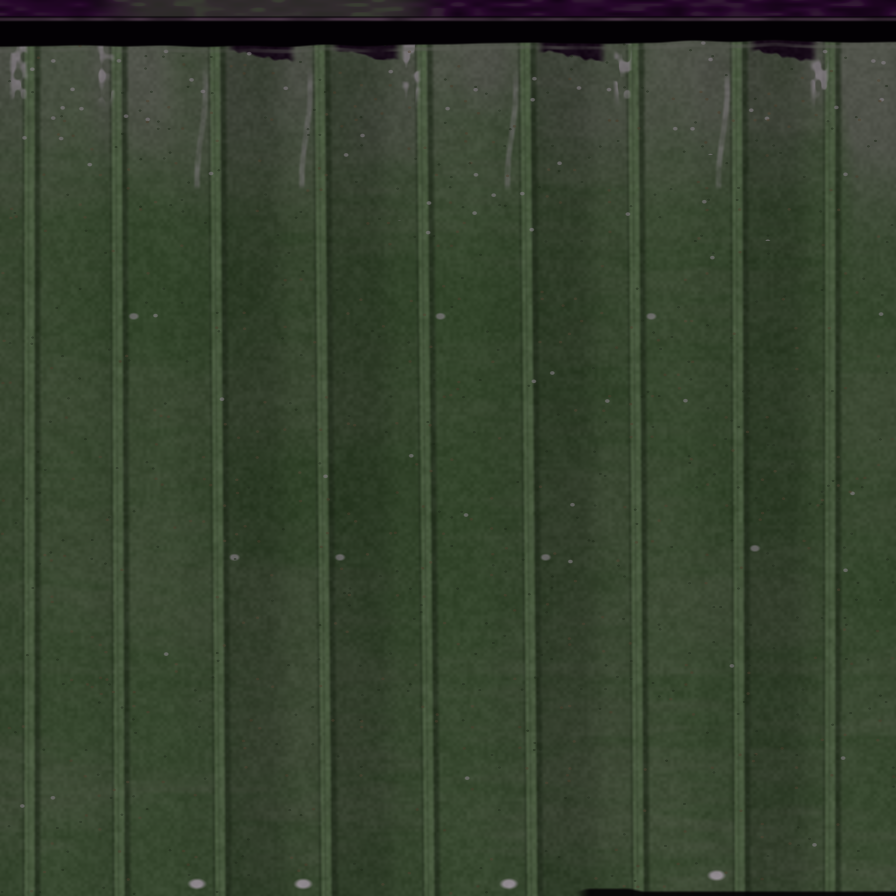
A WebGL 2 fragment shader for this texture:

```glsl
#version 300 es
precision highp float;
// Weathered green metal cladding: nine leaning vertical ribs below a black top rail.
// Ribs are placed by a loop; two kinds of panel alternate and carry their own scuffs,
// over layered value noise for streaks, grain, grey wear and scattered flecks.
uniform vec2 u_resolution;
out vec4 outColor;

const int RIB_COUNT = 9;
const float FIRST_RIB = 0.033;
const float RIB_PITCH = 0.1117;
const float RIB_HALF_WIDTH = 0.0055;
const int DRIP_PANELS = 172;              // bit i set: panel i is darker, with drips
const vec3 GREEN = vec3(0.205, 0.268, 0.175);
const vec3 DEEP_GREEN = vec3(0.175, 0.245, 0.145);
const vec3 WORN_GREEN = vec3(0.275, 0.305, 0.240);
const vec3 WEAR_GREY = vec3(0.305, 0.310, 0.285);
const vec3 RIB_LIGHT = vec3(0.305, 0.375, 0.265);
const vec3 RIB_SHADOW = vec3(0.125, 0.165, 0.105);
const vec3 FLECK = vec3(0.52, 0.49, 0.52);
const vec3 RUST = vec3(0.31, 0.25, 0.18);
const vec3 RAIL_BLACK = vec3(0.012, 0.005, 0.014);
const vec3 RAIL_PURPLE = vec3(0.130, 0.025, 0.145);
const vec3 RAIL_EDGE = vec3(0.30, 0.22, 0.29);

float hash(ivec2 cell) {
    uvec2 q = uvec2(cell) * uvec2(1597334673u, 3812015801u);
    uint n = (q.x ^ q.y) * 1597334673u;
    n = (n ^ (n >> 15)) * 2246822519u;
    return float((n ^ (n >> 13)) >> 8) / 16777216.0;
}

float noise(vec2 p) {
    ivec2 c = ivec2(floor(p));
    vec2 f = fract(p);
    f = f * f * (3.0 - 2.0 * f);
    return mix(mix(hash(c), hash(c + ivec2(1, 0)), f.x),
               mix(hash(c + ivec2(0, 1)), hash(c + ivec2(1, 1)), f.x), f.y);
}

// Soft-edged strip of the given half width around d = 0
float strip(float d, float halfWidth, float blur) {
    return 1.0 - smoothstep(halfWidth - blur, halfWidth + blur, abs(d));
}

float ellipse(vec2 p, vec2 radius) {
    return 1.0 - smoothstep(0.5, 1.2, length(p / radius));
}

// Uneven spacing and a slight lean, both fading at the outer ribs
float ribX(float i, float y) {
    float a = i * 0.785398;
    float drift = -0.005 * sin(a * 0.5) - 0.010 * sin(a) - 0.004 * sin(2.0 * a);
    return FIRST_RIB + RIB_PITCH * i + drift + 0.009 * sin(a * 0.5) * (0.5 - y);
}

// Sparse random dots, one candidate per grid cell
float specks(vec2 uv, float cells, float density, int seed) {
    vec2 p = uv * cells;
    ivec2 c = ivec2(floor(p)) + seed;
    vec2 center = 0.3 + 0.4 * vec2(hash(c + 71), hash(c + 139));
    return step(hash(c), density) * ellipse(fract(p) - center, vec2(0.28, 0.22));
}

vec3 paint(vec2 uv, float top) {
    float streak = noise(uv * vec2(9.0, 75.0)) * 0.6 + noise(uv * vec2(28.0, 160.0)) * 0.4;
    float blotch = noise(uv * vec2(6.0, 9.0) + 17.0);
    float middle = smoothstep(0.12, 0.38, top) * (1.0 - smoothstep(0.5, 0.95, top));
    vec3 col = mix(GREEN, WORN_GREEN, 0.6 * smoothstep(0.3, 0.8, 0.5 * streak + 0.5 * blotch));
    col = mix(col, DEEP_GREEN, middle * (0.25 + 0.45 * (1.0 - blotch)));
    float wear = (1.0 - smoothstep(0.06, 0.27, top)) * (0.35 + 0.6 * noise(uv * vec2(24.0, 13.0)));
    float corner = smoothstep(0.935, 0.96, uv.x) * (1.0 - smoothstep(0.12, 0.38, top));
    return mix(col, WEAR_GREY, clamp(wear + 0.45 * corner, 0.0, 0.85));
}

void addRib(inout vec3 col, vec2 uv, float top, int i, float px) {
    float d = uv.x - ribX(float(i), uv.y);
    bool drips = ((DRIP_PANELS >> i) & 1) == 1;
    float patchy = noise(uv * vec2(150.0, 95.0));
    // Panel tone, small fleck beside the rib
    float panel = smoothstep(0.0, 0.012, d) * (1.0 - smoothstep(0.055, 0.09, d));
    col *= 1.0 + panel * (drips ? -0.13 : 0.05);
    float fleckTop = drips ? (i == 7 ? 0.612 : 0.622) : 0.353;
    if (i > 0 && i < RIB_COUNT - 1)
        col = mix(col, FLECK, 0.65 * ellipse(vec2(d - 0.018, top - fleckTop), vec2(0.006, 0.004)));
    // Shadow to the right, thin groove to the left, lit face
    float blur = max(0.0022, px);
    col = mix(col, RIB_SHADOW, 0.70 * strip(d - 0.0085, 0.0035, 0.003));
    col = mix(col, RIB_SHADOW, 0.40 * strip(d + 0.0068, 0.0015, blur));
    col = mix(col, RIB_LIGHT, (0.60 + 0.30 * patchy) * strip(d, RIB_HALF_WIDTH, blur));
    col = mix(col, RIB_SHADOW, 0.22 * strip(d + 0.001, 0.001, blur));
    if (drips) {
        // Hooked scratch, pale spot at the foot, dark drip under the rail
        float bend = d + 0.021 - 0.010 * smoothstep(0.10, 0.20, 0.30 - top);
        float span = smoothstep(0.07, 0.10, top) * (1.0 - smoothstep(0.205, 0.213, top));
        col = mix(col, FLECK, span * (0.15 + 0.35 * patchy) * strip(bend, 0.003, 0.002));
        vec2 foot = vec2(d + 0.026, uv.y - (i == 7 ? 0.023 : 0.0135));
        col = mix(col, FLECK * 1.15, 0.9 * ellipse(foot, vec2(0.010, 0.006)));
        float dripEnd = 0.053 + 0.010 * smoothstep(0.02, 0.08, d) + 0.004 * patchy;
        float drip = strip(d - 0.052, 0.034, 0.006) * (1.0 - smoothstep(dripEnd, dripEnd + 0.004, top));
        col = mix(col, RAIL_PURPLE * 0.5, 0.9 * drip);
    } else {
        // Chipped paint at the head of the rib
        float span = 1.0 - smoothstep(0.09, 0.125, top);
        float chips = smoothstep(0.42, 0.75, patchy) * strip(d + 0.012, 0.009, 0.003);
        col = mix(col, FLECK, 0.75 * span * chips);
    }
}

void addRail(inout vec3 col, vec2 uv, float top, float px) {
    float rough = noise(uv * vec2(45.0, 190.0));
    float lower = 0.051 - 0.005 * smoothstep(0.3, 0.9, uv.x) + 0.003 * (noise(uv * vec2(22.0, 1.0)) - 0.5);
    float blur = max(0.0015, px);
    col = mix(col, WEAR_GREY * 1.15, 0.6 * rough * strip(top - lower - 0.005, 0.002, blur));
    col = mix(col, RAIL_BLACK, 1.0 - smoothstep(lower - blur, lower + blur, top));
    float greyed = strip(uv.x - 0.30, 0.17, 0.04) * 0.65 + 0.30 * smoothstep(0.6, 0.9, rough);
    vec3 cap = mix(RAIL_PURPLE * (0.6 + 0.8 * rough), WORN_GREEN * 0.8, greyed);
    col = mix(col, cap, 1.0 - smoothstep(0.017, 0.020, top));
    col = mix(col, RAIL_EDGE, (0.55 + 0.4 * rough) * strip(top - 0.0215, 0.0018, blur));
}

void main() {
    vec2 uv = gl_FragCoord.xy / u_resolution;
    float top = 1.0 - uv.y;
    float px = 1.0 / min(u_resolution.x, u_resolution.y);
    vec3 col = paint(uv, top);
    for (int i = 0; i < RIB_COUNT; i++) addRib(col, uv, top, i, px);
    // Scattered flecks, rust and pits, then fine grain
    float high = 1.0 - smoothstep(0.08, 0.30, top);
    col = mix(col, FLECK, 0.6 * specks(uv, 95.0, 0.004 + 0.045 * high, 3));
    col = mix(col, RUST, 0.5 * specks(uv, 130.0, 0.025, 311));
    col = mix(col, RIB_SHADOW, 0.5 * specks(uv, 150.0, 0.02, 577));
    col += 0.035 * (noise(uv * 260.0) - 0.5) + 0.025 * (noise(uv * 120.0) - 0.5);
    addRail(col, uv, top, px);
    // Dark gap along the right part of the foot
    float gap = 0.005 + 0.003 * strip(uv.x - 0.68, 0.03, 0.01);
    float foot = smoothstep(0.64, 0.66, uv.x) * (1.0 - smoothstep(gap - 0.002, gap + 0.002, uv.y));
    outColor = vec4(mix(col, RAIL_BLACK, 0.9 * foot), 1.0);
}
```
